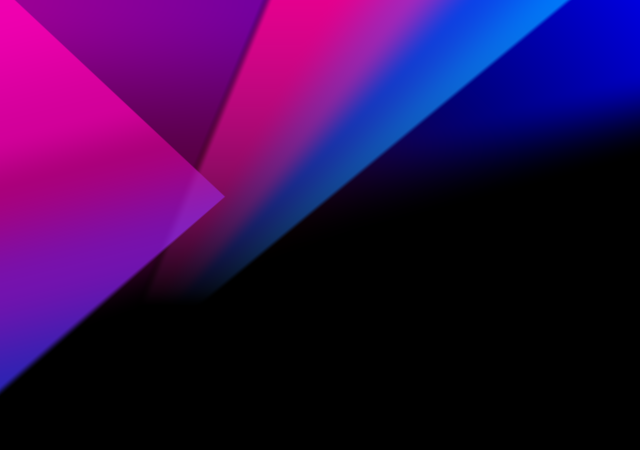
Write a Shadertoy shader that draws this background.

```glsl
// Draws overlapping neon panels: a magenta wedge, a pink-to-blue beam and a blue glow on black.

// Signed distance to the line a-b, positive on its left side.
float leftOf(vec2 p, vec2 a, vec2 b) {
    vec2 d = normalize(b - a);
    return d.x * (p.y - a.y) - d.y * (p.x - a.x);
}

// Horizontal position of the line a-b at height y.
float lineX(float y, vec2 a, vec2 b) {
    return mix(a.x, b.x, (y - a.y) / (b.y - a.y));
}

// Coverage of a half plane whose border is blurred by the given softness.
float cover(float dist, float softness) {
    return smoothstep(-softness, softness, dist);
}

// Purple panel at the left, deepening to wine red lower down.
vec3 purplePanel(vec2 p) {
    vec3 top = mix(vec3(0.62, 0.0, 0.58), vec3(0.46, 0.0, 0.62), clamp(p.x / 0.56, 0.0, 1.0));
    return mix(vec3(0.34, 0.0, 0.26), top, smoothstep(0.6, 1.0, p.y));
}

// Blue panel at the right, turning faintly red toward the centre.
vec3 bluePanel(vec2 p) {
    float diagonal = p.x + p.y;
    float red = 0.12 * (1.0 - smoothstep(1.2, 1.9, diagonal));
    return vec3(red, 0.0, max(0.1 + 0.64 * (diagonal - 1.22), 0.03));
}

// Beam colours across its width u, fading out downward.
vec3 beamColor(float u, float y) {
    vec3 color = mix(vec3(0.92, 0.0, 0.57), vec3(0.65, 0.16, 0.76), smoothstep(0.2, 0.52, u));
    color = mix(color, vec3(0.05, 0.26, 0.93), smoothstep(0.46, 0.7, u));
    color = mix(color, vec3(0.0, 0.48, 1.0), smoothstep(0.65, 1.0, u));
    color = mix(color, vec3(0.55, 0.3, 0.7), 0.5 * clamp(1.0 - y, 0.0, 1.0));
    return color * 1.12 * (1.0 - exp(-3.0 * max(y - 0.32, 0.0)));
}

// Wedge colours along its tilted gradient: indigo, violet, crimson, hot pink.
vec3 wedgeColor(float level) {
    vec3 color = mix(vec3(0.16, 0.14, 0.7), vec3(0.46, 0.07, 0.68), smoothstep(0.1, 0.38, level));
    color = mix(color, vec3(0.67, 0.0, 0.48), smoothstep(0.35, 0.6, level));
    color = mix(color, vec3(0.82, 0.0, 0.6), smoothstep(0.57, 0.7, level));
    return mix(color, vec3(0.94, 0.0, 0.69), smoothstep(0.66, 1.0, level));
}

void mainImage(out vec4 fragColor, in vec2 fragCoord) {
    vec2 p = fragCoord / iResolution.y;
    float pixel = 1.0 / iResolution.y;

    // Borders of the beam and corners of the wedge
    vec2 leftLow = vec2(0.306, 0.315), leftHigh = vec2(0.589, 1.0);
    vec2 rightLow = vec2(0.444, 0.324), rightHigh = vec2(1.265, 1.0);
    vec2 wedgeTop = vec2(0.033, 1.0), wedgeTip = vec2(0.5, 0.563), wedgeBase = vec2(0.0, 0.13);

    // Back panels melting into black along a slanted line
    float rightSide = leftOf(p, rightLow, rightHigh);
    float leftSide = leftOf(p, leftHigh, leftLow);
    float level = p.y - 0.27 * p.x;
    float fadeStart = mix(0.2, 0.265, clamp(p.x / 0.8, 0.0, 1.0));
    float fade = smoothstep(fadeStart, fadeStart + 0.195, level);
    vec3 color = mix(bluePanel(p), purplePanel(p), cover(-leftSide, 0.01)) * fade;

    // Beam
    float xLeft = lineX(p.y, leftLow, leftHigh);
    float xRight = lineX(p.y, rightLow, rightHigh);
    float u = clamp((p.x - xLeft) / max(xRight - xLeft, 0.01), 0.0, 1.0);
    float leftCover = cover(leftSide - 0.005, 0.013);
    float beam = leftCover * cover(rightSide, 0.004 + pixel) * smoothstep(0.27, 0.36, p.y);
    color = mix(color, beamColor(u, p.y), beam);

    // Translucent wedge, brighter where the beam lies behind it
    float upper = cover(leftOf(p, wedgeTip, wedgeTop), pixel);
    float lower = cover(leftOf(p, wedgeBase, wedgeTip), pixel + 0.008 * smoothstep(0.5, 0.1, p.x));
    vec3 wedge = wedgeColor(p.y - 0.25 * p.x) + vec3(0.04, 0.06, 0.07) * beam;
    color = mix(color, wedge, upper * lower);

    fragColor = vec4(clamp(color, 0.0, 1.0), 1.0);
}
```
